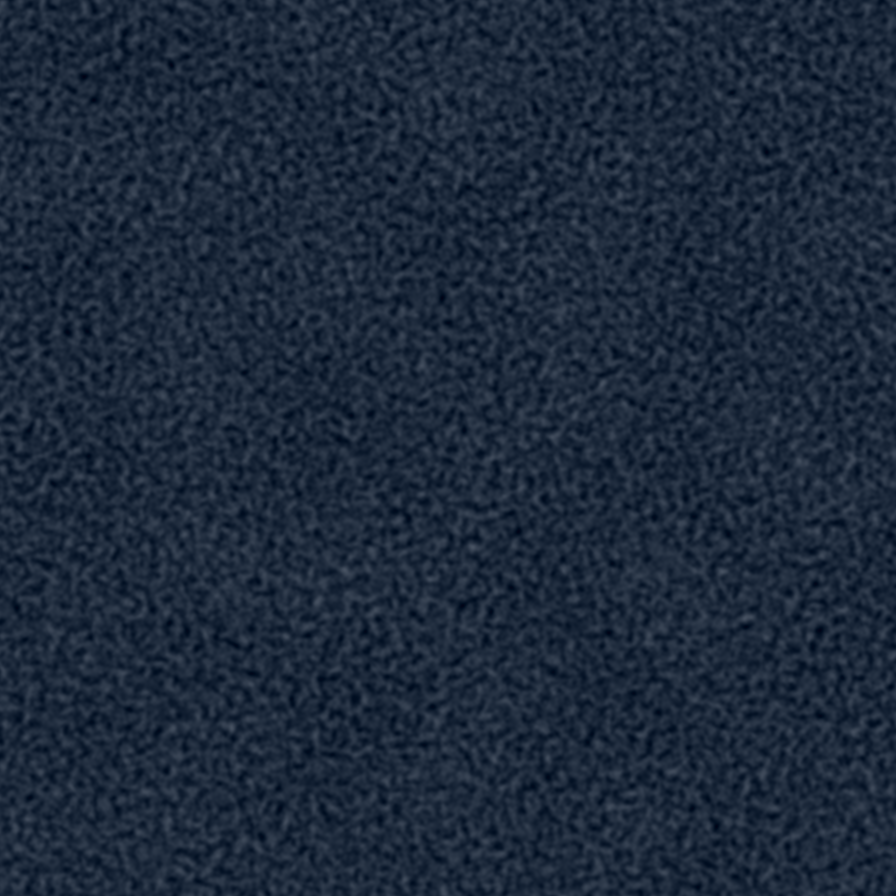
Reproduce this texture procedurally as a WebGL 1 fragment shader.

```glsl
precision highp float;
// Dark navy pebbled grain, like fine leather or matte plastic.
// Rotated layers of gradient noise are drawn out along a slowly turning
// direction, summed to a bell-shaped height and mapped to a blue ramp.

uniform vec2 u_resolution;

const vec3 MEAN_COLOR = vec3(0.111, 0.161, 0.230);   // mid navy
const vec3 COLOR_SPREAD = vec3(0.044, 0.042, 0.040); // colour change per deviation
const float GRAIN_FREQ = 94.0;    // noise cells across the canvas
const float SECOND_FREQ = 106.0;
const float FINE_FREQ = 150.0;
const float BROAD_FREQ = 7.0;
const float TURN_FREQ = 15.0;     // how fast the grain direction wanders
const float TURN_AMOUNT = 9.0;    // radians per unit of noise
const float STRETCH = 0.2;        // half length of the smear, in cells
const float GRAIN_WEIGHT = 0.75;
const float SECOND_WEIGHT = 0.60;
const float FINE_WEIGHT = 0.25;
const float BROAD_WEIGHT = 0.12;
const float HEIGHT_GAIN = 5.1;    // scales the sum to unit deviation
const float TAU = 6.2831853;

float hash(vec2 cell) {
  vec3 q = fract(vec3(cell.xyx) * vec3(0.1031, 0.1030, 0.0973));
  q += dot(q, q.yzx + 33.33);
  return fract((q.x + q.y) * q.z);
}

// Dot product of a corner's random unit gradient with the offset from it.
float cornerSlope(vec2 cell, vec2 offset) {
  float angle = TAU * hash(cell);
  return dot(vec2(cos(angle), sin(angle)), offset);
}

float gradientNoise(vec2 p) {
  vec2 cell = floor(p);
  vec2 f = p - cell;
  vec2 fade = f * f * f * (f * (f * 6.0 - 15.0) + 10.0);
  vec2 e = vec2(1.0, 0.0);
  float low = mix(cornerSlope(cell, f), cornerSlope(cell + e, f - e), fade.x);
  float high = mix(cornerSlope(cell + e.yx, f - e.yx),
                   cornerSlope(cell + e.xx, f - e.xx), fade.x);
  return mix(low, high, fade.y);
}

mat2 rotation(float angle) {
  float c = cos(angle);
  float s = sin(angle);
  return mat2(c, s, -s, c);
}

// Noise averaged over two points, which lengthens grains along the direction.
float smearedNoise(vec2 p, vec2 direction) {
  vec2 reach = STRETCH * direction;
  return 0.5 * (gradientNoise(p - reach) + gradientNoise(p + reach));
}

float grainHeight(vec2 uv) {
  // Local grain direction
  float turn = TURN_AMOUNT * gradientNoise(uv * TURN_FREQ + 71.0);
  vec2 direction = vec2(cos(turn + 0.9), sin(turn + 0.9));

  // Two turned layers hide each other's lattice
  mat2 firstTurn = rotation(0.45);
  mat2 secondTurn = rotation(1.22);
  float height = GRAIN_WEIGHT
      * smearedNoise(firstTurn * uv * GRAIN_FREQ + 211.0, firstTurn * direction);
  height += SECOND_WEIGHT
      * smearedNoise(secondTurn * uv * SECOND_FREQ + 347.0, secondTurn * direction);

  // Fine crispness and faint broad mottling
  height += FINE_WEIGHT * gradientNoise(rotation(0.8) * uv * FINE_FREQ + 503.0);
  height += BROAD_WEIGHT * gradientNoise(uv * BROAD_FREQ + 29.0);
  return HEIGHT_GAIN * height;
}

void main() {
  vec2 uv = gl_FragCoord.xy / min(u_resolution.x, u_resolution.y);
  vec3 color = MEAN_COLOR + COLOR_SPREAD * grainHeight(uv);
  gl_FragColor = vec4(clamp(color, 0.0, 1.0), 1.0);
}
```
